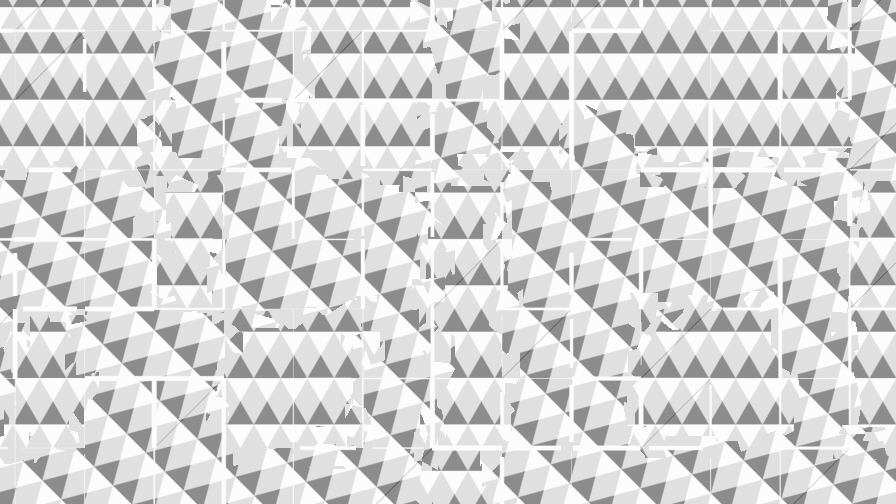
Write a Shadertoy shader that draws this pattern.

```glsl
const float CELL = 0.138;   // grid spacing, in canvas heights
const float ROW = 0.046;    // height of one triangle row

vec2 hash2(vec2 p) {
    vec3 h = fract(p.xyx * vec3(0.1031, 0.1030, 0.0973));
    h += dot(h, h.yzx + 33.33);
    return fract((h.xx + h.yz) * h.zy);
}

// Random pair belonging to the nearest cellular site
vec2 fragmentHash(vec2 p) {
    vec2 base = floor(p), best = vec2(0.0);
    float nearest = 9.0;
    for (int j = -1; j <= 1; j++)
    for (int i = -1; i <= 1; i++) {
        vec2 site = base + vec2(i, j);
        vec2 offset = site + hash2(site) - p;
        float d = dot(offset, offset);
        if (d < nearest) {
            nearest = d;
            best = hash2(site + 57.0);
        }
    }
    return best;
}

// Patches of level rows alternate with patches of slanted rows
bool isLevel(vec2 cell) {
    float c = cell.x;
    bool strip = mod(c, 10.0) == 2.0 || c == 6.0;
    if (cell.y < 0.0) return c == 6.0;
    if (cell.y < 2.0) return mod(c, 3.0) == 0.0 || mod(c, 6.0) == 4.0;
    if (cell.y < 4.0) return strip;
    if (cell.y == 4.0 && c == 8.0) return false;
    return !strip && c != 3.0;
}

// Coverage of dark upright (x) and white inverted (y) triangles
vec2 triangles(vec2 q, float aa) {
    float side = 1.1547;
    float u = abs(mod(q.x + 0.5 * side, side) - 0.5 * side);
    float h = mod(q.y + 1.0, 2.0) - 1.0;
    vec2 up = vec2(h, -h);
    vec2 d = min(up, 0.5 * (1.0 - up) - 0.866 * u);
    return smoothstep(-aa, aa, d);
}

// White rule along a grid edge, with its own width and extent
float gridRule(float across, float along, vec2 id, float aa) {
    vec2 r = hash2(id);
    float halfWidth = 0.036 * smoothstep(0.25, 1.0, r.x);
    float cover = 1.0 - smoothstep(-aa, aa, abs(across) - halfWidth);
    float extent = step(abs(along - 0.5), 0.3 + 0.4 * r.y);
    return cover * extent * step(0.25, r.x);
}

void mainImage(out vec4 fragColor, in vec2 fragCoord) {
    vec2 p = fragCoord / iResolution.y;
    float aa = max(0.0018, 0.7 / iResolution.y);
    vec2 g = (p - vec2(0.030, 0.111)) / CELL;
    vec2 cell = floor(g), f = g - cell;

    // Ragged seams: each fragment looks up a displaced cell
    vec2 shift = (fragmentHash(p / 0.05) - 0.5) * 0.65;
    bool level = isLevel(floor(g + shift));
    bool onSeam = level != isLevel(cell);

    // Level and slanted rows share one triangle lattice size
    vec2 slanted = mat2(0.7071, 0.7071, -0.7071, 0.7071) * p;
    vec2 q = level ? p - vec2(0.477, 0.8935) : slanted - vec2(0.0, 0.92);
    vec2 cover = triangles(q / ROW, aa / ROW);
    if (onSeam) cover.x *= step(0.6, hash2(floor(q / ROW)).x);

    float tone = mix(0.88, 0.55, cover.x);
    tone = mix(tone, 0.99, cover.y);

    // Faint diagonal scratches in a few cells
    float scratch = 1.0 - smoothstep(0.004, 0.02, abs(f.x - f.y));
    tone -= 0.14 * scratch * step(0.82, hash2(cell + 19.0).x);

    // Broken white grid
    vec2 edge = floor(g + 0.5);
    float rule = gridRule(g.x - edge.x, f.y, vec2(edge.x, cell.y) + 101.0, aa / CELL);
    rule = max(rule, gridRule(g.y - edge.y, f.x, vec2(cell.x, edge.y) + 211.0, aa / CELL));
    tone = mix(tone, 0.99, rule);

    fragColor = vec4(vec3(tone), 1.0);
}
```
